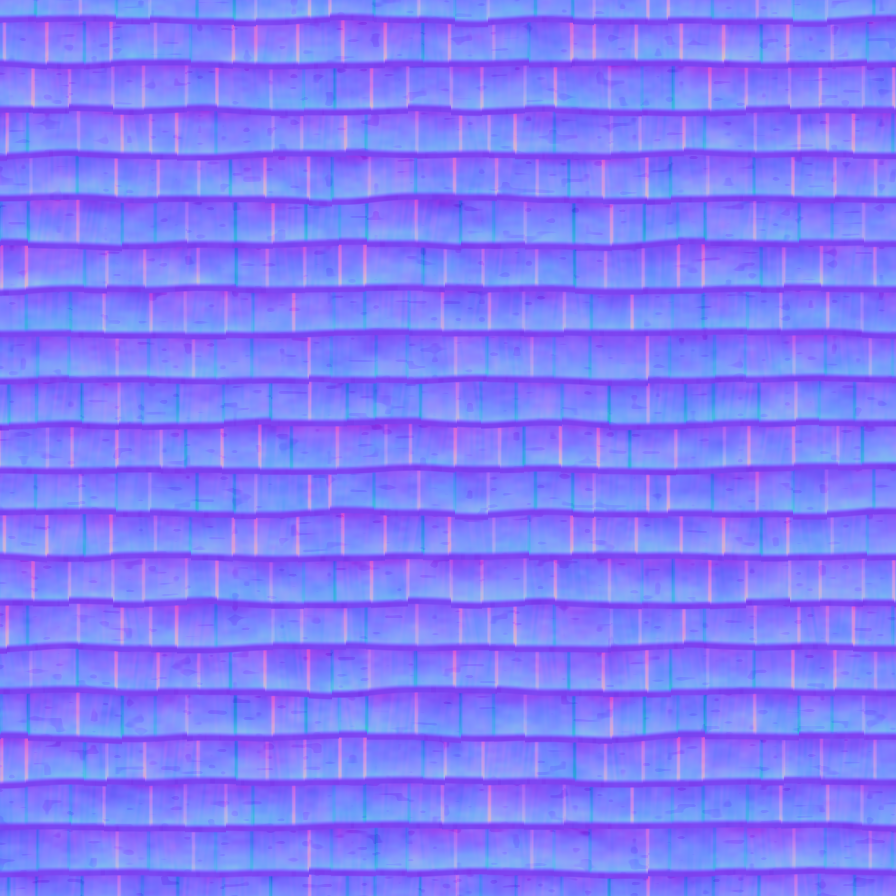
Reproduce this texture map procedurally as a Shadertoy shader.

```glsl
const float ROWS = 20.0;
const float COLUMNS = 23.83;
const vec2 REPEAT = vec2(9.0, 11.0);   // shingles and rows before the layout recurs
const float FIRST_EDGE = 0.37;
const float LIP = 0.145;

float hash(vec2 p) {
    return fract(sin(dot(p, vec2(127.1, 311.7))) * 43758.5453);
}

float noise(vec2 p) {
    vec2 i = floor(p), f = fract(p);
    f = f * f * (3.0 - 2.0 * f);
    return mix(mix(hash(i), hash(i + vec2(1, 0)), f.x),
               mix(hash(i + vec2(0, 1)), hash(i + vec2(1, 1)), f.x), f.y);
}

float shingleHash(float index, float row, float salt) {
    return hash(mod(vec2(index, row), REPEAT) + salt);
}

float seamPosition(float index, float row) {
    return index + 0.62 * (shingleHash(index, row, 3.0) - 0.5);
}

float shingleIndex(float x, float row) {
    float nearest = floor(x + 0.5);
    return nearest - step(x, seamPosition(nearest, row));
}

// Height of the ragged lower edge of a row
float edgeHeight(float x, float row) {
    float butt = shingleHash(shingleIndex(x, row), row, 17.0);
    float sag = noise(vec2(x * 0.55, mod(row, REPEAT.y) * 7.3));
    return 0.07 * butt + 0.13 * sag;
}

// Thin groove between neighbours, leaning left or right
vec2 seamSlope(float x, float row, float aa) {
    float nearest = floor(x + 0.5);
    float lean = shingleHash(nearest, row, 29.0) - 0.42;
    float d = abs(x - seamPosition(nearest, row));
    float core = 1.0 - smoothstep(0.015, 0.045 + aa, d);
    float halo = exp(-d * d * 70.0);
    float strength = sign(lean) * (0.2 + 0.6 * abs(lean));
    return vec2(strength * (core + 0.22 * halo), 0.08 * core);
}

// Fine vertical wood fibres, stronger on some shingles
float grainSlope(float x, float y, float row, float index) {
    float skew = 0.4 * (shingleHash(index, row, 41.0) - 0.5);
    float fibre = noise(vec2((x + skew * y) * 13.0, y * 1.4 + row * 5.0)) - 0.5;
    return fibre * mix(0.06, 0.22, shingleHash(index, row, 53.0));
}

// Broad dents and small chips
vec2 wearSlope(vec2 p) {
    vec2 dent = vec2(noise(p * vec2(1.3, 2.2)), noise(p * vec2(1.1, 2.8) + 37.0)) - 0.5;
    vec2 rough = vec2(noise(p * vec2(5.0, 6.0) + 11.0), noise(p * vec2(4.0, 9.0) + 71.0)) - 0.5;
    float chip = smoothstep(0.79, 0.9, noise(p * vec2(3.2, 8.0) + 91.0));
    return dent * vec2(0.22, 0.24) + rough * 0.11 - chip * vec2(0.05, 0.16);
}

// Surface slope within one row; y is measured up from its lower edge
vec2 rowSlope(float x, float y, float row, vec2 aa) {
    float index = shingleIndex(x, row);
    float tilt = shingleHash(index, row, 67.0) - 0.5;
    vec2 face = vec2(0.09 * tilt, mix(0.35, -0.27, (y - LIP) / (1.0 - LIP)));
    face += seamSlope(x, row, aa.x);
    face.x += grainSlope(x, y, row, index);
    face += wearSlope(vec2(x, y + row));
    face += vec2(0.12, -0.12) * smoothstep(0.78, 1.08, y) * noise(vec2(x * 1.7, row * 3.0));

    vec2 lip = vec2(-0.03, -0.46) + 0.3 * wearSlope(vec2(x * 1.6, row * 4.0));
    float aboveLip = smoothstep(LIP - 0.045 - aa.y, LIP + 0.045 + aa.y, y);
    return mix(lip, face, aboveLip);
}

vec3 normalColour(vec2 slope) {
    slope = clamp(slope, -0.65, 0.65);
    float z = sqrt(1.0 - min(dot(slope, slope), 0.9));
    return vec3(slope, z) * 0.5 + 0.5;
}

void mainImage(out vec4 fragColor, in vec2 fragCoord) {
    vec2 scale = vec2(COLUMNS, ROWS);
    vec2 p = fragCoord / iResolution.xy * scale - vec2(0.0, FIRST_EDGE);
    vec2 aa = scale / iResolution.xy;

    float row = floor(p.y);
    float y = p.y - row;
    float edge = edgeHeight(p.x, row);
    float edgeBelow = edgeHeight(p.x, row - 1.0);

    // Each row overlaps the top of the one below
    vec2 upper = rowSlope(p.x, y - edge, row, aa);
    vec2 lower = rowSlope(p.x, y + 1.0 - edgeBelow, row - 1.0, aa);
    float covered = smoothstep(-aa.y, aa.y, y - edge);

    fragColor = vec4(normalColour(mix(lower, upper, covered)), 1.0);
}
```
